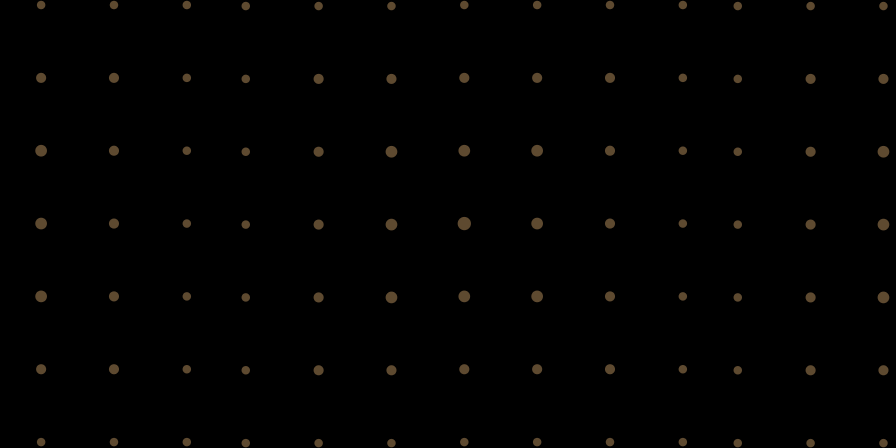
Reproduce this pattern procedurally as a WebGL 1 fragment shader.

```glsl
precision highp float;

// Square blocks of 7 by 7 bronze dots on black, repeated by rounding to a
// block grid and then to a dot grid. Dots shrink in square rings outward from
// the block centre; small offsets keep the spacing from being fully regular.

uniform vec2 u_resolution;

// Lengths are in units of the canvas height.
const vec3 BACKGROUND = vec3(0.0);
const vec3 DOT_COLOR = vec3(0.37, 0.29, 0.19);
const vec2 BLOCK_CENTER = vec2(1.0319, 0.501);
const float BLOCK_PERIOD = 1.1027;
const float BLOCK_SHIFT = 0.0045;   // sideways shift of every other block
const float DOT_SPACING = 0.1626;
const float RING_COUNT = 3.0;       // rings around the central dot
const float CENTER_RADIUS = 0.0148;
const float RADIUS_STEP = 0.0018;   // radius lost per ring
const float LEFT_SAG = 0.0023;      // drop of the dots left of the centre

// Signed distance to the nearest dot of the repeated blocks.
float dotDistance(vec2 p) {
    // Nearest block
    vec2 block = floor((p - BLOCK_CENTER) / BLOCK_PERIOD + 0.5);
    vec2 local = p - BLOCK_CENTER - block * BLOCK_PERIOD;
    local.x -= BLOCK_SHIFT * (1.0 - mod(block.x, 2.0));

    // Nearest dot within the block
    vec2 cell = clamp(floor(local / DOT_SPACING + 0.5), -RING_COUNT, RING_COUNT);
    vec2 offset = local - cell * DOT_SPACING;
    offset.y += LEFT_SAG * step(cell.x, -0.5);

    // Square ring number sets the size
    float ring = max(abs(cell.x), abs(cell.y));
    return length(offset) - (CENTER_RADIUS - RADIUS_STEP * ring);
}

void main() {
    vec2 p = gl_FragCoord.xy / u_resolution.y;
    float pixel = 1.0 / u_resolution.y;
    float coverage = clamp(0.5 - dotDistance(p) / pixel, 0.0, 1.0);
    gl_FragColor = vec4(mix(BACKGROUND, DOT_COLOR, coverage), 1.0);
}
```
